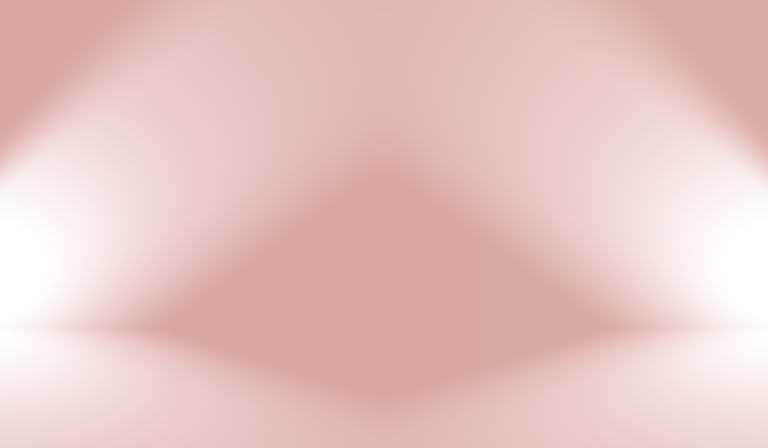
This background is drawn by a Shadertoy shader. Its source:

```glsl
// Draws a rose backdrop with two mirrored white side glows around a soft dark diamond.
#define ROSE vec3(0.850, 0.657, 0.645)
#define CLAY vec3(0.856, 0.673, 0.648)
#define ASPECT 1.718
#define SEAM_TIP vec2(0.368, 0.267)
#define GLOW_CENTER vec2(0.0, 0.335)
#define GLOW_RADIUS 0.45
#define GLOW_GAIN 1.2
#define UPPER_SLOPE 0.72
#define LOWER_SLOPE -0.318
#define CORNER_SLOPE 1.155
#define CORNER_START vec2(0.0, 0.72)
#define FOLD_SOFTNESS 0.03

// Signed distance above a line through an anchor with the given slope
float aboveLine(vec2 p, vec2 anchor, float slope) {
    vec2 d = p - anchor;
    return (d.y - slope * d.x) / sqrt(1.0 + slope * slope);
}

// Quick rise from an edge that levels off over the given width
float edgeRise(float dist, float width) {
    return 1.0 - exp(-pow(max(dist, 0.0) / width, 1.25));
}

// Broad radial falloff, compressed below the glow center
float sideGlow(vec2 p) {
    vec2 d = p - GLOW_CENTER;
    d.y *= d.y < 0.0 ? 1.5 : 1.0;
    return GLOW_GAIN / (1.0 + pow(length(d) / GLOW_RADIUS, 1.7));
}

// Light above the seam, bounded by the diamond and the dark corner
float upperLobe(vec2 p) {
    float innerWidth = mix(0.13, 0.085, clamp(p.x / 0.85, 0.0, 1.0));
    float inner = edgeRise(aboveLine(p, SEAM_TIP, UPPER_SLOPE), innerWidth);
    float outerWidth = 0.11 + 0.25 * p.x;
    float outer = smoothstep(0.0, outerWidth, -aboveLine(p, CORNER_START, CORNER_SLOPE));
    return inner * outer;
}

// Light below the seam, fading into the lower diamond edge
float lowerLobe(vec2 p) {
    return edgeRise(-aboveLine(p, SEAM_TIP, LOWER_SLOPE), 0.06);
}

void mainImage(out vec4 fragColor, in vec2 fragCoord) {
    vec2 uv = fragCoord / iResolution.xy;

    // Fold the canvas about its vertical axis, with a rounded crease
    float fromAxis = (uv.x - 0.5) * ASPECT;
    float foldedX = 0.5 * ASPECT - sqrt(fromAxis * fromAxis + FOLD_SOFTNESS * FOLD_SOFTNESS);
    vec2 p = vec2(foldedX, uv.y);

    // Join both lobes along the narrow horizontal seam
    float aboveSeam = smoothstep(-0.006, 0.006, p.y - SEAM_TIP.y);
    float lobes = mix(lowerLobe(p), upperLobe(p), aboveSeam);
    float light = clamp(lobes * sideGlow(p), 0.0, 1.0);

    // Warm the right side, then blend to white with rosy midtones
    vec3 base = mix(ROSE, CLAY, smoothstep(0.5, 0.9, uv.x));
    vec3 lift = pow(vec3(light), vec3(1.0, 1.2, 1.2));
    fragColor = vec4(mix(base, vec3(1.0), lift), 1.0);
}
```
